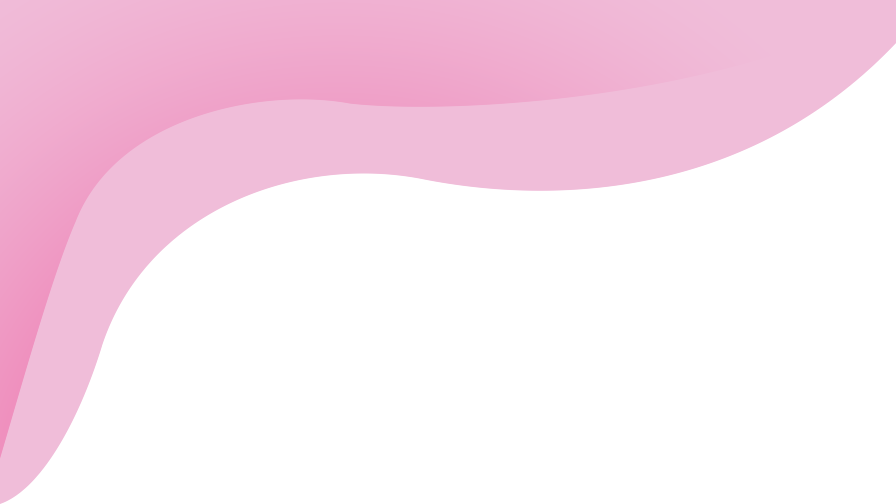
This background is drawn by a Shadertoy shader. Its source:

```glsl
// Two flowing pink waves hang from the top left over a white ground.
// Each edge is a chain of three cubic Bezier curves, solved for height at x;
// the upper wave is shaded by a radial gradient that pales with distance.

// Point on a cubic Bezier curve
vec2 bezier(vec2 a, vec2 b, vec2 c, vec2 d, float t) {
    float s = 1.0 - t;
    return s*s*s*a + 3.0*s*s*t*b + 3.0*s*t*t*c + t*t*t*d;
}

// Approximate signed distance above one curve whose x grows with t
float heightAbove(vec2 p, vec2 a, vec2 b, vec2 c, vec2 d) {
    float low = 0.0, high = 1.0;
    for (int i = 0; i < 18; i++) {
        float middle = 0.5 * (low + high);
        if (bezier(a, b, c, d, middle).x < p.x) low = middle;
        else high = middle;
    }
    float t = 0.5 * (low + high), s = 1.0 - t;
    vec2 tangent = s*s*(b - a) + 2.0*s*t*(c - b) + t*t*(d - c);
    return (p.y - bezier(a, b, c, d, t).y) * tangent.x / length(tangent);
}

// Smooth coverage of the area above a chain of three curves
float waveMask(vec2 p, vec2 k[10], float pixel) {
    int first = p.x < k[3].x ? 0 : (p.x < k[6].x ? 3 : 6);
    float d = heightAbove(p, k[first], k[first + 1], k[first + 2], k[first + 3]);
    return smoothstep(-0.6 * pixel, 0.6 * pixel, d);
}

void mainImage(out vec4 fragColor, in vec2 fragCoord) {
    // The canvas spans 16 by 9 units
    vec2 p = fragCoord / iResolution.xy * vec2(16.0, 9.0);
    float pixel = 9.0 / iResolution.y;

    vec2 lowerEdge[10] = vec2[10](
        vec2(0.0, 0.0), vec2(0.73, 0.25), vec2(1.42, 1.50), vec2(1.83, 2.85),
        vec2(2.65, 5.29), vec2(5.38, 6.25), vec2(7.60, 5.79),
        vec2(9.83, 5.36), vec2(13.33, 5.42), vec2(16.0, 8.23));
    vec2 upperEdge[10] = vec2[10](
        vec2(0.0, 0.81), vec2(0.42, 2.23), vec2(0.94, 4.10), vec2(1.35, 5.04),
        vec2(2.08, 6.92), vec2(4.69, 7.44), vec2(6.25, 7.15),
        vec2(7.92, 6.96), vec2(12.71, 7.17), vec2(16.0, 8.90));

    // Radial shading, deepest near the lower left of the upper wave
    vec3 palePink = vec3(0.941, 0.741, 0.851);
    vec3 deepPink = vec3(0.937, 0.565, 0.745);
    float reach = clamp((distance(p, vec2(6.04, -0.38)) - 6.2) / 5.46, 0.0, 1.0);
    vec3 shadedPink = mix(deepPink, palePink, 1.0 - pow(1.0 - reach, 1.5));

    // White ground, flat wave, shaded wave
    vec3 color = mix(vec3(1.0), palePink, waveMask(p, lowerEdge, pixel));
    color = mix(color, shadedPink, waveMask(p, upperEdge, pixel));
    fragColor = vec4(color, 1.0);
}
```
